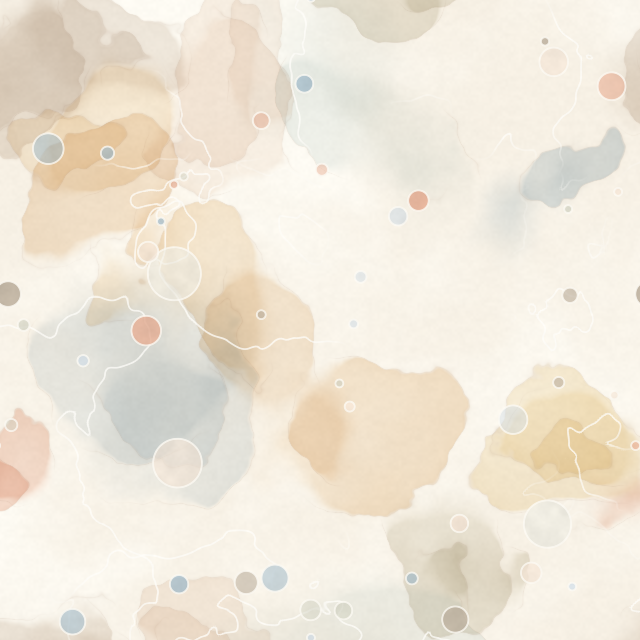
This background is drawn by a Shadertoy shader. Its source:

```glsl
// Pale watercolour washes with crinkled edges, thin white veins and scattered translucent discs.

float hash(vec2 p) {
    vec3 q = fract(p.xyx * vec3(0.1031, 0.103, 0.0973));
    q += dot(q, q.yzx + 33.33);
    return fract((q.x + q.y) * q.z);
}

vec2 hash2(float n) {
    return vec2(hash(vec2(n, 17.3)), hash(vec2(n, 71.9)));
}

float noise(vec2 p) {
    vec2 i = floor(p), f = fract(p);
    f = f * f * (3.0 - 2.0 * f);
    return mix(mix(hash(i), hash(i + vec2(1, 0)), f.x),
               mix(hash(i + vec2(0, 1)), hash(i + vec2(1, 1)), f.x), f.y);
}

float fbm(vec2 p) {
    float sum = 0.0, amp = 0.5;
    for (int i = 0; i < 5; i++) {
        sum += amp * noise(p);
        p = mat2(1.6, 1.2, -1.2, 1.6) * p + 7.1;
        amp *= 0.5;
    }
    return sum;
}

// One wash: a ragged blot, crisp on some sides and bleeding out on others
vec3 wash(vec3 paper, vec2 p, vec2 warped, vec2 centre, float radius, vec3 pigment, float seed) {
    vec2 d = fract(warped - centre + 0.5) - 0.5;
    float angle = 6.283 * hash(vec2(seed, 5.0));
    d = mat2(cos(angle), sin(angle), -sin(angle), cos(angle)) * d * vec2(0.85, 1.2);
    float ragged = fbm(p * 5.5 + seed * 3.7);
    float field = radius - length(d) + 0.2 * (ragged - 0.48);
    float bleed = smoothstep(0.3, 0.65, noise(p * 5.0 + seed * 9.1));
    float body = smoothstep(0.0, mix(0.005, 0.15, bleed), field);
    float density = body * (0.55 + 0.7 * ragged + 0.25 * exp(-max(field, 0.0) * 30.0) * (1.0 - bleed));
    float rim = exp(-abs(field - 0.002) / 0.0017) * (1.0 - smoothstep(0.0, 0.6, bleed));
    paper *= mix(vec3(1), pigment, density);
    return paper * (1.0 - rim * vec3(0.04, 0.055, 0.065));
}

void mainImage(out vec4 fragColor, in vec2 fragCoord) {
    vec2 p = fragCoord / iResolution.y;
    float px = 1.0 / iResolution.y;
    vec2 warped = p + 0.22 * (vec2(fbm(p * 3.0 + 2.0), fbm(p * 3.0 + 31.0)) - 0.48);

    // Cream paper with a faint uneven tint
    vec3 col = mix(vec3(0.995, 0.985, 0.955), vec3(0.967, 0.942, 0.895),
                   smoothstep(0.35, 0.65, fbm(warped * 2.6 + 12.0)));

    // Pigment pools: centre and spread, then the tint of a single layer
    vec3 pools[8] = vec3[8](
        vec3(0.56, 0.85, 0.17), vec3(0.82, 0.75, 0.06), vec3(0.20, 0.38, 0.11), vec3(0.05, 0.93, 0.10),
        vec3(0.99, 0.25, 0.06), vec3(0.66, 0.11, 0.09), vec3(0.87, 0.37, 0.08), vec3(0.31, 0.88, 0.10));
    vec3 tints[8] = vec3[8](
        vec3(0.940, 0.955, 0.955), vec3(0.87, 0.90, 0.92), vec3(0.93, 0.945, 0.955), vec3(0.94, 0.92, 0.90),
        vec3(0.96, 0.87, 0.83), vec3(0.93, 0.92, 0.89), vec3(0.975, 0.945, 0.88), vec3(0.975, 0.95, 0.93));
    for (int i = 0; i < 24; i++) {
        float seed = float(i) + 1.0;
        vec3 pool = pools[i % 8];
        vec2 centre = pool.xy + pool.z * 1.5 * (hash2(seed) - 0.5);
        float radius = (0.03 + 0.85 * pool.z) * mix(0.7, 1.3, hash(vec2(seed, 3.0)));
        col = wash(col, p, warped, centre, radius, tints[i % 8], seed);
    }

    // Warm sand and peach drift running down the diagonal
    for (int i = 0; i < 10; i++) {
        float seed = float(i) + 40.0;
        vec2 centre = mix(vec2(0.08, 0.78), vec2(0.60, 0.26), float(i) / 9.0) + 0.1 * (hash2(seed) - 0.5);
        float radius = mix(0.06, 0.15, hash(vec2(seed, 3.0)));
        vec3 peach = mix(vec3(0.98, 0.95, 0.895), vec3(0.96, 0.905, 0.84), hash(vec2(seed, 8.0)));
        col = wash(col, p, warped, centre, radius, peach, seed);
    }

    // Broken white veins along noise contours
    for (int i = 0; i < 2; i++) {
        float shift = 19.0 * float(i);
        float field = fbm(warped * 3.2 + 50.0 + shift) - 0.47;
        float slope = max(length(vec2(dFdx(field), dFdy(field))) / px, 0.3);
        float line = 1.0 - smoothstep(0.0004, 0.0008 + px, abs(field) / slope);
        float broken = smoothstep(0.45, 0.65, noise(p * 4.5 + 60.0 + shift));
        col = mix(col, vec3(0.995, 0.99, 0.975), 0.75 * line * broken);
    }

    // Discs: many small, a few large, each with a thin pale outline
    vec3 fills[6] = vec3[6](
        vec3(0.82, 0.86, 0.89), vec3(0.83, 0.83, 0.77), vec3(0.95, 0.89, 0.83),
        vec3(0.62, 0.72, 0.78), vec3(0.74, 0.69, 0.62), vec3(0.90, 0.69, 0.59));
    for (int i = 0; i < 46; i++) {
        float seed = float(i) + 100.0;
        float size = hash(vec2(seed, 2.0));
        float radius = i < 3 ? 0.033 + 0.017 * size : mix(0.006, 0.025, size * size);
        vec2 d = fract(p - hash2(seed) + 0.5) - 0.5;
        float dist = length(d) - radius;
        float fill = 1.0 - smoothstep(-px, px, dist);
        float ring = 1.0 - smoothstep(0.0006, 0.0008 + px, abs(dist));
        vec3 ink = i < 2 ? vec3(0.93, 0.92, 0.88) : fills[i % 6];
        ink *= 0.97 + 0.06 * noise(p * 60.0);
        col = mix(col, ink, fill * mix(0.45, 0.92, hash(vec2(seed, 6.0))));
        col = mix(col, vec3(0.99, 0.98, 0.955), ring * 0.75);
    }

    // Fine paper grain
    col += 0.012 * (noise(p * 240.0) - 0.5) + 0.012 * (noise(p * vec2(90.0, 130.0)) - 0.5);
    fragColor = vec4(clamp(col, 0.0, 1.0), 1.0);
}
```
